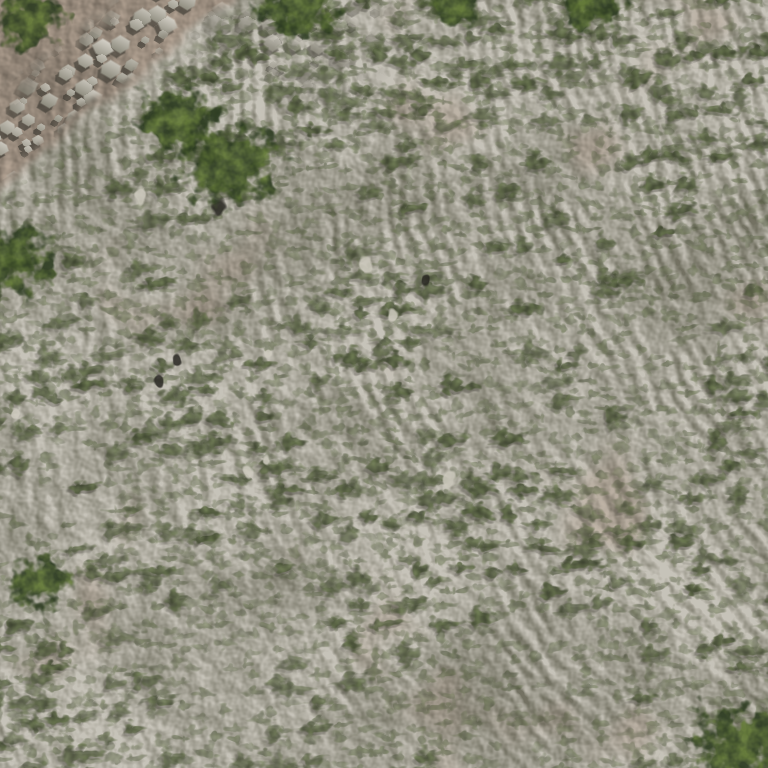
Write a Shadertoy shader that draws this texture.

```glsl
#define SAND_LIGHT vec3(0.735, 0.722, 0.680)
#define SAND_DARK vec3(0.450, 0.445, 0.385)
#define SOIL vec3(0.570, 0.510, 0.455)
#define TUFT_GREEN vec3(0.310, 0.355, 0.225)
#define LEAF_BRIGHT vec3(0.390, 0.480, 0.215)
#define LEAF_DARK vec3(0.170, 0.230, 0.125)
#define SHADE vec3(0.235, 0.225, 0.195)
#define FURROWS 38.0
#define FURROW_DEPTH 0.23
#define CLOD_SCALE 45.0
#define TUFT_CELLS 30.0
#define TUFT_DENSITY 0.42

vec2 hash22(vec2 p) {
    vec3 a = fract(p.xyx * vec3(0.1031, 0.1030, 0.0973));
    a += dot(a, a.yzx + 33.33);
    return fract((a.xx + a.yz) * a.zy);
}

float cornerDot(vec2 cell, vec2 offset) {
    float angle = 6.2832 * hash22(cell + 57.0).x;
    return dot(vec2(cos(angle), sin(angle)), offset);
}

float gradientNoise(vec2 p) {
    vec2 i = floor(p), f = p - i;
    vec2 u = f * f * f * (f * (f * 6.0 - 15.0) + 10.0);
    vec2 e = vec2(1.0, 0.0);
    float low = mix(cornerDot(i, f), cornerDot(i + e, f - e), u.x);
    float high = mix(cornerDot(i + e.yx, f - e.yx), cornerDot(i + 1.0, f - 1.0), u.x);
    return 1.4 * mix(low, high, u.y);
}

float fbm(vec2 p) {
    float sum = 0.0, amp = 0.5;
    for (int i = 0; i < 3; i++) {
        sum += amp * gradientNoise(p);
        p = mat2(1.6, 1.2, -1.2, 1.6) * p + 17.3;
        amp *= 0.55;
    }
    return sum;
}

// Curved furrows, steep at the top right and slanting at the bottom
float groundHeight(vec2 p) {
    float across = 0.85 * p.x + p.y * (0.4 + 0.6 * p.x) - 0.3 * p.y * p.y;
    float along = p.y - 0.5 * p.x;
    across += 0.012 * gradientNoise(p * 9.0) + 0.005 * gradientNoise(p * 31.0);
    float worn = smoothstep(-0.25, 0.35, gradientNoise(vec2(across * 9.0, along * 6.0)) + 0.5 * (p.x + p.y) - 0.5);
    float ridge = sin(6.2832 * FURROWS * across);
    float streak = gradientNoise(vec2(across * 48.0, along * 7.0));
    return FURROW_DEPTH * (worn * ridge + 1.1 * streak) + fbm(p * CLOD_SCALE);
}

// Small ragged plants, wider than tall
float tufts(vec2 p, float cells, float density) {
    vec2 home = floor(p * cells);
    float ragged = 0.65 * gradientNoise(p * vec2(95.0, 150.0));
    float cover = 0.0;
    for (int k = 0; k < 9; k++) {
        vec2 cell = home + vec2(k % 3 - 1, k / 3 - 1);
        vec2 r = hash22(cell + cells), s = hash22(cell + 91.0 + cells);
        vec2 center = (cell + r) / cells;
        float chance = density + 0.9 * gradientNoise(center * 5.0) + 0.28 * (center.y - 0.5);
        vec2 q = p - center;
        q.y += (s.x - 0.4) * 0.5 * q.x;
        vec2 size = vec2(0.35 + 0.45 * s.y, 0.15 + 0.14 * r.x) / cells;
        float blade = length(q / size);
        float sprig = length((q - vec2(s.x - 0.5, 0.2) * size) / (size.yy * vec2(1.0, 1.7)));
        float shape = 1.0 - smoothstep(0.45, 1.15, min(blade, sprig) + ragged);
        cover = max(cover, shape * step(s.x, chance) * (0.6 + 0.4 * r.y));
    }
    return cover;
}

// Broken stones: x is coverage, y is the lit side
vec2 rubble(vec2 p, float cells) {
    vec2 home = floor(p * cells), best = vec2(0.0);
    for (int k = 0; k < 9; k++) {
        vec2 cell = home + vec2(k % 3 - 1, k / 3 - 1);
        vec2 r = hash22(cell + 7.0);
        vec2 q = p * cells - cell - hash22(cell + 23.0);
        float facet = max(abs(q.x + q.y * (r.x - 0.5)), 0.6 * abs(q.x) + abs(q.y));
        float cover = 1.0 - smoothstep(0.8, 1.1, facet / (0.2 + 0.35 * r.y));
        if (cover > best.x) best = vec2(cover, 0.5 + 0.8 * (q.y + 0.5 * q.x) + 0.3 * (r.x - 0.5));
    }
    return best;
}

void mainImage(out vec4 fragColor, in vec2 fragCoord) {
    vec2 p = fragCoord / iResolution.xy;

    // Sand lit from the upper right
    float relief = groundHeight(p) - groundHeight(p + vec2(0.0037, 0.0026));
    float tone = 0.74 + relief + 0.75 * fbm(p * 5.0) + 0.12 * gradientNoise(p * 150.0);
    vec3 col = mix(SAND_DARK, SAND_LIGHT, clamp(tone, 0.0, 1.15));

    // Bare soil and stones beyond the diagonal track
    float bank = dot(p - vec2(0.0, 0.714), vec2(-0.633, 0.774)) + 0.02 * fbm(p * 14.0);
    float soil = max(smoothstep(0.02, 0.04, bank), 0.6 * smoothstep(0.15, 0.4, fbm(p * 4.0 + 8.0)));
    col = mix(col, SOIL * (0.78 + 0.32 * tone), 0.85 * soil);
    float edge = smoothstep(0.03, 0.05, bank) * (1.0 - smoothstep(0.09, 0.14, bank));
    edge = max(edge, 0.8 * smoothstep(0.17, 0.04, length((p - vec2(0.38, 0.96)) * vec2(1.0, 1.5))));
    vec2 stone = rubble(p, 42.0);
    col = mix(col, SHADE, 0.65 * edge * rubble(p + vec2(0.005, 0.006), 42.0).x);
    col = mix(col, mix(SAND_DARK, SAND_LIGHT, stone.y + 0.3), edge * stone.x);

    // Scattered tufts with soft shadows
    float open = 1.0 - smoothstep(0.0, 0.03, bank);
    float shadow = tufts(p + vec2(0.003, 0.004), TUFT_CELLS, TUFT_DENSITY);
    col = mix(col, SHADE, 0.4 * open * shadow);
    float leafTone = 0.5 + gradientNoise(p * 110.0);
    vec3 tuftColor = TUFT_GREEN * (0.8 + 0.4 * leafTone);
    col = mix(col, tuftColor, 0.85 * open * tufts(p, TUFT_CELLS, TUFT_DENSITY));
    col = mix(col, tuftColor, 0.5 * open * tufts(p + 3.0, 47.0, 0.25));

    // Burrows and pale stones, mostly on the left
    for (int i = 0; i < 12; i++) {
        vec2 r = hash22(vec2(i, 40));
        vec2 q = p - vec2(0.6 * r.x, 0.35 + 0.4 * r.y);
        float size = 0.006 + 0.006 * hash22(vec2(i, 71)).x;
        float spot = 1.0 - smoothstep(0.6, 1.1, length(q * vec2(1.2, 0.9)) / size + 0.4 * gradientNoise(p * 90.0));
        col = mix(col, i % 3 == 0 ? 0.65 * SHADE : SAND_LIGHT * 1.1, 0.85 * spot);
    }

    // Leafy bushes: position and radius
    vec3 bushes[9] = vec3[9](vec3(0.39, 0.99, 0.045), vec3(0.23, 0.845, 0.045), vec3(0.30, 0.785, 0.055),
        vec3(0.01, 0.66, 0.05), vec3(0.97, 0.03, 0.055), vec3(0.04, 0.975, 0.04),
        vec3(0.77, 1.0, 0.04), vec3(0.05, 0.24, 0.035), vec3(0.59, 0.99, 0.03));
    for (int i = 0; i < 9; i++) {
        float d = length((p - bushes[i].xy) * vec2(0.85, 1.1)) / bushes[i].z;
        float cover = 1.0 - smoothstep(0.65, 1.1, d + 1.1 * fbm(p * 38.0));
        float light = clamp(0.45 + 1.3 * fbm(p * 48.0 + 5.0) + 0.4 * (0.5 - d), 0.0, 1.0);
        col = mix(col, mix(LEAF_DARK, LEAF_BRIGHT, light), 0.9 * cover);
    }
    fragColor = vec4(col, 1.0);
}
```
